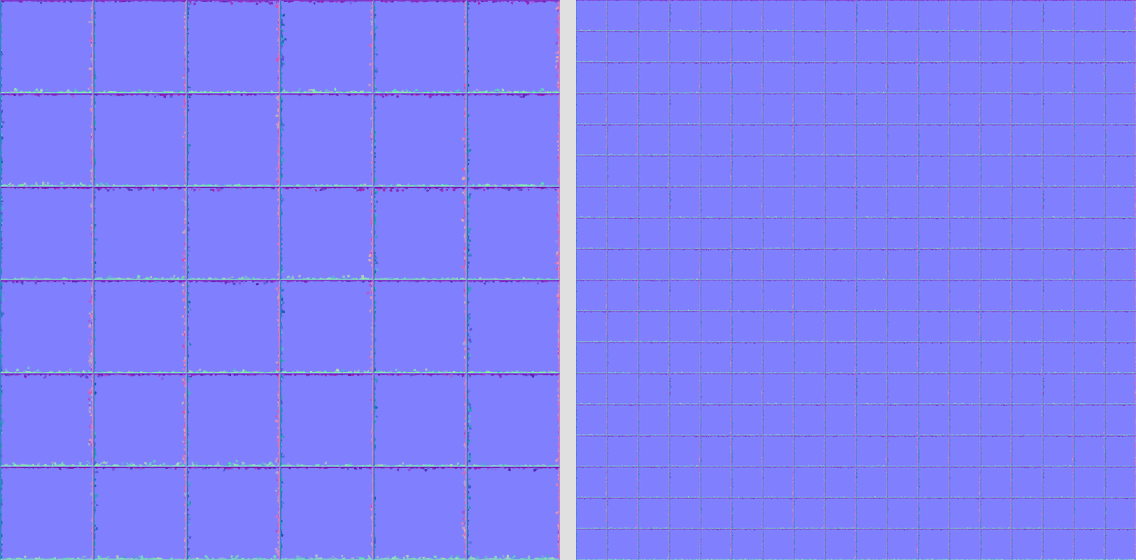
Left: one tile. Right: repeated 3 by 3.
Reproduce this texture map procedurally as a Shadertoy shader.

```glsl
// Tangent-space normal map of a 6 by 6 grid of flat square tiles with chipped edges

float hash(vec2 p)
{
    return fract(sin(dot(p, vec2(127.1, 311.7))) * 43758.5453);
}

vec2 hash2(vec2 p)
{
    return vec2(hash(p), hash(p + vec2(17.3, 41.9)));
}

// Nearest Voronoi site on a wrapping grid: xy = site position, zw = wrapped cell id
vec4 nearestSite(vec2 p, float cells)
{
    vec2 base = floor(p);
    float best = 1e3;
    vec4 nearest = vec4(0.0);
    for (int j = -1; j <= 1; j++)
    for (int i = -1; i <= 1; i++)
    {
        vec2 cell = base + vec2(i, j);
        vec2 id = mod(cell, cells);
        vec2 site = cell + 0.1 + 0.8 * hash2(id);
        vec2 toSite = site - p;
        float d = dot(toSite, toSite);
        if (d < best)
        {
            best = d;
            nearest = vec4(site, id);
        }
    }
    return nearest;
}

// Surface tilt at a point of the unit canvas, y up
vec2 surfaceTilt(vec2 uv)
{
    vec2 p = fract(uv) * 6.0;
    vec2 tile = floor(p);
    vec2 q = p - tile - 0.5;
    vec2 a = abs(q);
    float edge = 0.5 - max(a.x, a.y);
    if (edge > 0.085 || edge < 0.002) return vec2(0.0);

    // Direction out of the tile through its closest side
    vec2 outward = a.x > a.y ? vec2(sign(q.x), 0.0) : vec2(0.0, sign(q.y));
    vec2 along = vec2(-outward.y, outward.x);
    float wear = mix(0.55, 1.15, hash(tile + 0.31 * outward + 5.7));

    vec4 flake = nearestSite(p * 40.0, 240.0);
    vec2 rnd = hash2(flake.zw + 73.0);
    float siteEdge = abs(0.5 - dot(flake.xy / 40.0 - tile - 0.5, outward));

    // Steep bevel beside the joint
    if (edge < 0.011 + 0.005 * rnd.y)
        return outward * mix(0.78, 0.94, rnd.x) + along * 0.25 * (rnd.y - 0.5);

    // Broken facets reaching into the tile
    float reach = mix(0.005, 0.052, rnd.x * rnd.x) * wear;
    if (siteEdge < reach)
        return outward * mix(0.15, 0.8, rnd.y)
             + along * 0.8 * (hash(flake.zw + 29.0) - 0.5);

    return vec2(0.0);
}

void mainImage(out vec4 fragColor, in vec2 fragCoord)
{
    // Average a 3 by 3 set of samples to smooth the facet borders
    vec3 color = vec3(0.0);
    for (int j = -1; j <= 1; j++)
    for (int i = -1; i <= 1; i++)
    {
        vec2 uv = (fragCoord + vec2(i, j) / 3.0) / iResolution.xy;
        vec2 tilt = surfaceTilt(uv);
        // Green points down; blue falls with steepness
        color += vec3(0.5 + 0.5 * tilt.x, 0.5 - 0.5 * tilt.y, 1.0 - 0.375 * length(tilt));
    }
    fragColor = vec4(color / 9.0, 1.0);
}
```
